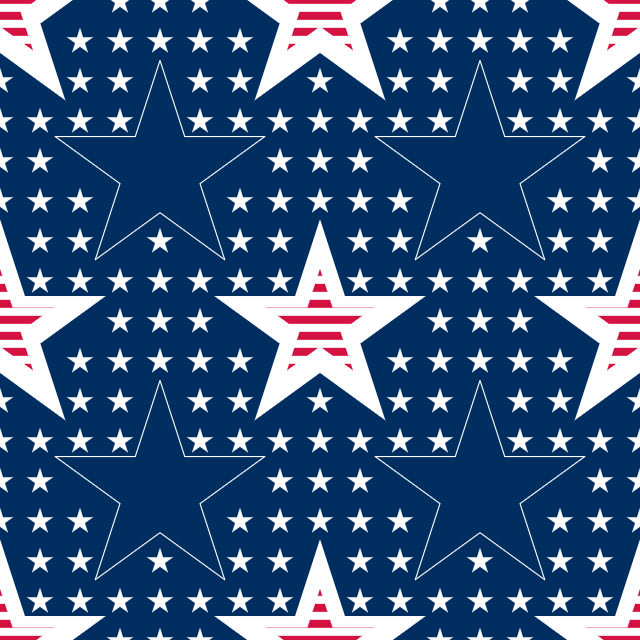
This pattern is drawn by a WebGL 1 fragment shader. Its source:

```glsl
precision highp float;
// Stars and stripes: white stars with red striped cores alternate with outlined
// stars on a half-shifted lattice. A grid of small stars fills the navy ground,
// leaving out those that would touch a large star. One unit is one grid cell.

uniform vec2 u_resolution;

// Signed distance to an upright regular pentagram of circumradius r.
float star(vec2 p, float r) {
  const vec2 k1 = vec2(0.80902, -0.58779);
  const vec2 k2 = vec2(-0.80902, -0.58779);
  p.x = abs(p.x);
  p -= 2.0 * max(dot(k1, p), 0.0) * k1;
  p -= 2.0 * max(dot(k2, p), 0.0) * k2;
  p.x = abs(p.x);
  p.y -= r;
  vec2 edge = 0.38197 * vec2(-k1.y, k1.x) - vec2(0.0, 1.0);
  float h = clamp(dot(p, edge) / dot(edge, edge), 0.0, r);
  return length(p - edge * h) * sign(p.y * edge.x - p.x * edge.y);
}

// Position within an 8 by 8 tile, centred on zero.
vec2 wrapTile(vec2 p) {
  return mod(p + 4.0, 8.0) - 4.0;
}

float filledStar(vec2 p) {
  return star(wrapTile(p + vec2(0.0, 0.26)), 2.781);
}

float outlinedStar(vec2 p) {
  return star(wrapTile(p + vec2(4.0, 4.265)), 2.755);
}

void main() {
  // Two tiles of eight cells across and down.
  vec2 p = 16.0 * gl_FragCoord.xy / u_resolution;
  float pixel = 16.0 / min(u_resolution.x, u_resolution.y);

  // Small stars, kept only where their centre is clear of the large ones.
  vec2 grid = p + vec2(0.0, 0.0375);
  vec2 cell = floor(grid + 0.5);
  vec2 centre = cell - vec2(0.0, 0.0375);
  float clearance = min(filledStar(centre), outlinedStar(centre));
  float small = clearance > 0.25 ? star(grid - cell, 0.344) : 1.0;

  // White shapes: small stars, large stars and thin outlines.
  float outline = abs(outlinedStar(p)) - 0.014;
  float white = min(min(small, filledStar(p)), outline);

  // Red stripes cut to a smaller star.
  vec2 core = wrapTile(p);
  float stripe = abs(fract((0.104 - core.y) / 0.4 + 0.25) - 0.5) - 0.25;
  float red = max(star(core + vec2(0.0, 0.125), 1.404), 0.4 * stripe);

  vec3 color = vec3(0.0, 0.18, 0.38);
  color = mix(color, vec3(1.0), clamp(0.5 - white / pixel, 0.0, 1.0));
  color = mix(color, vec3(0.83, 0.07, 0.26), clamp(0.5 - red / pixel, 0.0, 1.0));
  gl_FragColor = vec4(color, 1.0);
}
```
